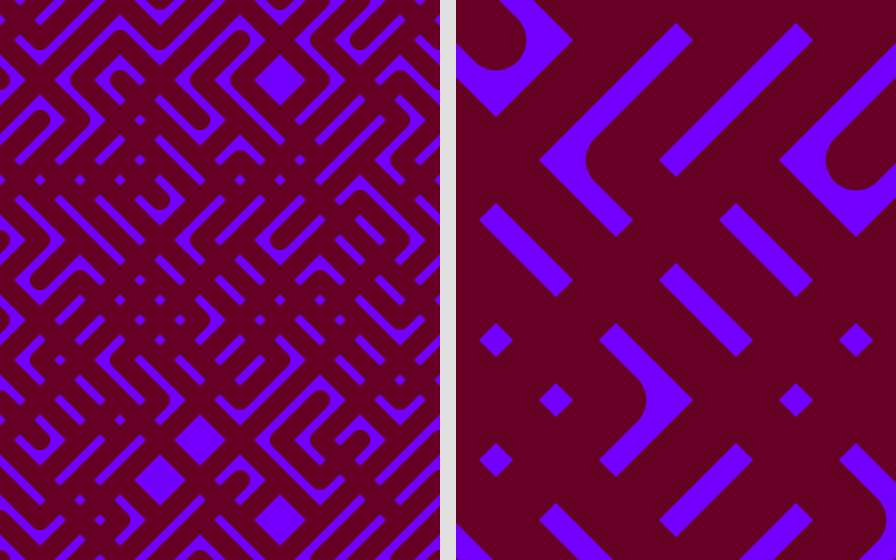
Left, the full canvas; right, a detail of the centre.
Reproduce this pattern procedurally as a WebGL 1 fragment shader.

```glsl
precision highp float;
// Diagonal maze: square tiles crossed by thick round-capped strokes, one way, the other, or both.

uniform vec2 u_resolution;

const vec3 STROKE_COLOR = vec3(0.40, 0.00, 0.14);
const vec3 GROUND_COLOR = vec3(0.45, 0.00, 1.00);
const float TILES_HIGH = 14.0;     // tiles over the canvas height
const float HALF_WIDTH = 0.253;    // half stroke width, in tiles
const float CROSS_SHARE = 0.26;    // share of tiles holding both diagonals
const float RISING_SHARE = 0.39;   // share of tiles holding only the rising one
const float EDGE_SOFTNESS = 0.6;   // half edge blur, in pixels
const float SEED = 17.0;

// Random value from 0 to 1 for a tile
float tileHash(vec2 tile) {
  vec3 p = fract(vec3(tile.xyx + SEED) * vec3(0.1031, 0.1030, 0.0973));
  p += dot(p, p.yzx + 33.33);
  return fract((p.x + p.y) * p.z);
}

// Distance to a corner-to-corner diagonal of a unit tile centred at zero;
// slope is 1 for rising and -1 for falling
float diagonalDistance(vec2 p, float slope) {
  vec2 halfDiagonal = vec2(0.5, 0.5 * slope);
  float along = clamp(2.0 * dot(p, halfDiagonal), -1.0, 1.0);
  return length(p - along * halfDiagonal);
}

// Distance to the strokes of one tile
float tileDistance(vec2 p, float pick) {
  float rising = diagonalDistance(p, 1.0);
  float falling = diagonalDistance(p, -1.0);
  if (pick < CROSS_SHARE) return min(rising, falling);
  return pick < CROSS_SHARE + RISING_SHARE ? rising : falling;
}

void main() {
  float pixel = TILES_HIGH / u_resolution.y;
  vec2 p = gl_FragCoord.xy * pixel;
  vec2 home = floor(p);

  // Neighbours matter too, as their caps reach past the tile corners
  float nearest = 2.0;
  for (int y = -1; y <= 1; y++) {
    for (int x = -1; x <= 1; x++) {
      vec2 tile = home + vec2(float(x), float(y));
      nearest = min(nearest, tileDistance(p - tile - 0.5, tileHash(tile)));
    }
  }

  // Antialiased edge between stroke and ground
  float blur = EDGE_SOFTNESS * pixel;
  float ground = clamp((nearest - HALF_WIDTH) / (2.0 * blur) + 0.5, 0.0, 1.0);
  gl_FragColor = vec4(mix(STROKE_COLOR, GROUND_COLOR, ground), 1.0);
}
```
